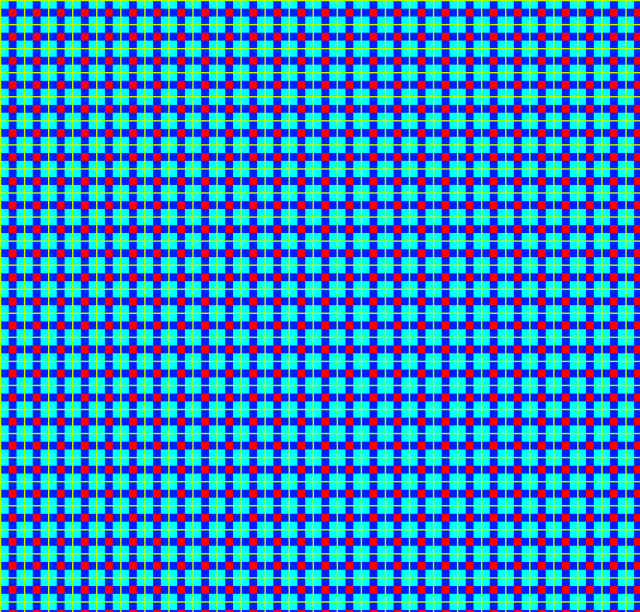
Write a Shadertoy shader that draws this pattern.

```glsl
// Woven plaid: blue bands over cyan, red where they cross, with thin lime lines between.

// Distance from the nearest centre of a unit repeat, 0 to 0.5
vec2 repeatDistance(vec2 p) {
    return abs(fract(p + 0.5) - 0.5);
}

// Coverage of a stripe on each axis, smoothed over one pixel
vec2 stripe(vec2 dist, float width, float pixel) {
    return clamp((0.5 * width - dist) / pixel + 0.5, 0.0, 1.0);
}

void mainImage(out vec4 fragColor, in vec2 fragCoord) {
    // Square cells counted from the top left corner
    float cellsAcross = 26.606;
    vec2 fromTopLeft = vec2(fragCoord.x, iResolution.y - fragCoord.y);
    vec2 cell = fromTopLeft / iResolution.x * cellsAcross - 0.024;
    float pixel = cellsAcross / iResolution.x;

    vec2 band = stripe(repeatDistance(cell - 0.5), 0.326, pixel);
    vec2 line = stripe(repeatDistance(cell), 0.06, pixel);

    // Cyan ground, blue bands, red crossings
    vec3 color = vec3(0.0, 1.0, 1.0);
    color = mix(color, vec3(0.0, 0.12, 1.0), max(band.x, band.y));
    color = mix(color, vec3(1.0, 0.0, 0.0), band.x * band.y);

    // Lime lines run unbroken over the bands
    color = mix(color, vec3(0.7, 1.0, 0.0), max(line.x, line.y));

    fragColor = vec4(color, 1.0);
}
```
